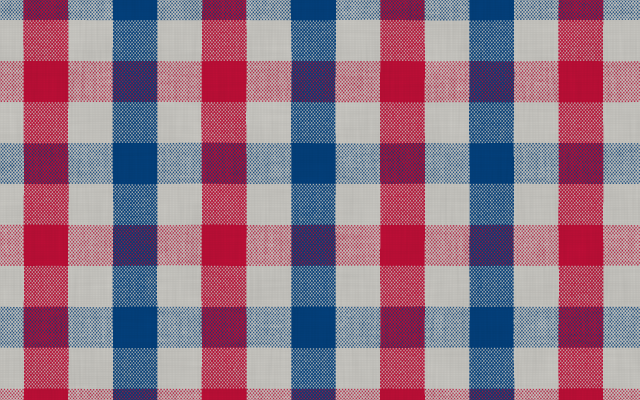
Write a WebGL 1 fragment shader that draws this texture.

```glsl
precision highp float;

uniform vec2 u_resolution;

// Lengths are in canvas heights
const vec2 PERIOD = vec2(0.4458, 0.4094);   // red, white, blue, white
const vec2 RED_START = vec2(0.059, 0.3354); // first edge of a red stripe
const vec2 THREADS = vec2(116.0, 92.0);     // warp and weft threads per period
const vec3 WHITE = vec3(0.75, 0.745, 0.725);
const vec3 RED = vec3(0.71, 0.055, 0.205);
const vec3 BLUE = vec3(0.01, 0.24, 0.465);
const float WARP_BIAS = 0.31;   // how far the warp hides the weft
const float WEAVE_SOFT = 0.78;  // softness of thread crossings
const float SLUB = 0.2;         // uneven thread thickness
const float JITTER = 0.35;      // uneven single crossings
const float RELIEF = 0.06;      // shading of raised threads
const float WEAR = 0.035;       // broad brightness variation
const float WOBBLE = 0.0025;    // bending of the stripes
const float FLECK_CELL = 0.11;
const float FLECK_RADIUS = 0.0032;
const float FLECK_CHANCE = 0.05;
const float PI = 3.14159265;
const int SAMPLES = 3;          // per pixel side

vec2 hash2(vec2 p) {
  vec2 q = vec2(dot(p, vec2(127.1, 311.7)), dot(p, vec2(269.5, 183.3)));
  return fract(sin(q) * 43758.5);
}

float cornerSlope(vec2 cell, vec2 offset) {
  return dot(hash2(cell) * 2.0 - 1.0, offset);
}

float gradientNoise(vec2 p) {
  vec2 i = floor(p);
  vec2 f = fract(p);
  vec2 w = f * f * f * (f * (f * 6.0 - 15.0) + 10.0);
  vec2 e = vec2(1.0, 0.0);
  float low = mix(cornerSlope(i, f), cornerSlope(i + e.xy, f - e.xy), w.x);
  float high = mix(cornerSlope(i + e.yx, f - e.yx), cornerSlope(i + e.xx, f - e.xx), w.x);
  return mix(low, high, w.y);
}

// Yarn colour of a thread, by its place in the period
vec3 yarn(float place) {
  float quarter = floor(fract(place) * 4.0);
  if (quarter < 0.5) return RED;
  if (abs(quarter - 2.0) < 0.5) return BLUE;
  return WHITE;
}

// Sparse specks of pale lint
float fleck(vec2 p) {
  vec2 cell = floor(p / FLECK_CELL);
  vec2 centre = (cell + 0.2 + 0.6 * hash2(cell)) * FLECK_CELL;
  float present = step(hash2(cell + 41.0).x, FLECK_CHANCE);
  return present * (1.0 - smoothstep(0.4, 1.0, length(p - centre) / FLECK_RADIUS));
}

vec3 cloth(vec2 p) {
  vec2 bend = vec2(gradientNoise(p * 5.0), gradientNoise(p * 5.0 + 17.0));
  vec2 t = (p + WOBBLE * bend - RED_START) / PERIOD * THREADS;
  vec2 place = (floor(t) + 0.5) / THREADS;

  // Plain weave: warp and weft alternate on top, the warp wider
  float crossing = sin(PI * t.x) * sin(PI * t.y);
  float slub = gradientNoise(t * vec2(0.53, 0.045)) + 0.7 * gradientNoise(t * vec2(0.04, 0.47) + 31.0);
  float uneven = SLUB * slub + JITTER * gradientNoise(t * 0.63 + 57.0);
  float warpOnTop = smoothstep(-WEAVE_SOFT, WEAVE_SOFT, crossing + WARP_BIAS + uneven);
  vec3 color = mix(yarn(place.y), yarn(place.x), warpOnTop);

  // Relief, uneven dye and lint
  float relief = RELIEF * (abs(crossing) - 0.4);
  float wear = WEAR * (gradientNoise(p * 9.0 + 5.0) + slub);
  color *= 1.0 + relief + wear;
  return mix(color, WHITE, 0.7 * fleck(p));
}

void main() {
  vec3 sum = vec3(0.0);
  for (int j = 0; j < SAMPLES; j++) {
    for (int i = 0; i < SAMPLES; i++) {
      vec2 offset = (vec2(float(i), float(j)) + 0.5) / float(SAMPLES) - 0.5;
      sum += cloth((gl_FragCoord.xy + offset) / u_resolution.y);
    }
  }
  gl_FragColor = vec4(sum / float(SAMPLES * SAMPLES), 1.0);
}
```
